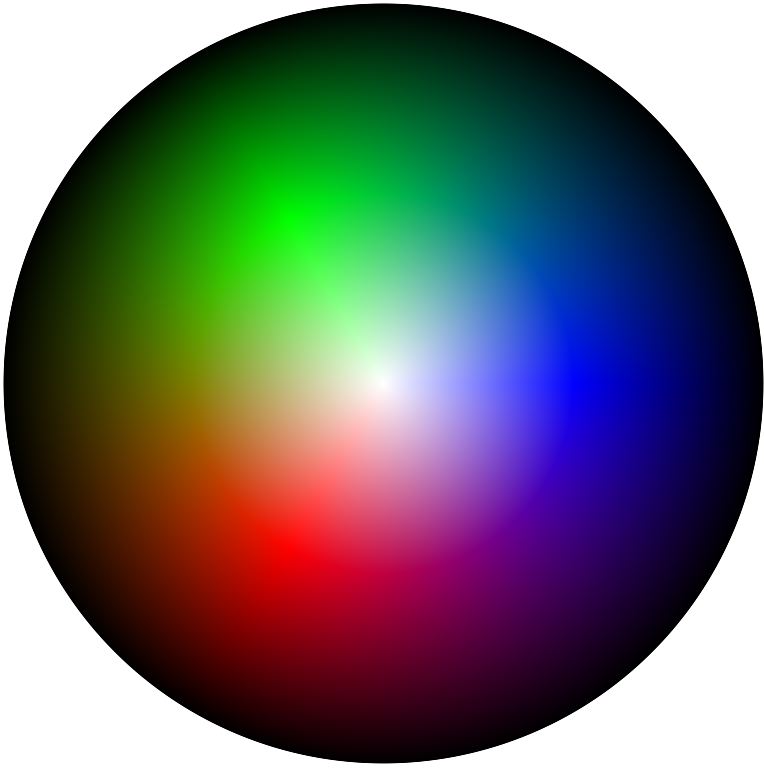
Write a Shadertoy shader that draws this background.

```glsl
#define DISC_CENTER vec2(0.00195, 0.0007)
#define DISC_RADIUS 0.4948
#define PURE_RADIUS 0.5
#define BACKDROP vec3(1.0)

const float TAU = 6.2831853;

// Linear blend of three primaries spaced a third of a turn apart
vec3 hueWheel(float turn) {
    vec3 primaryTurn = vec3(2.0, 1.0, 0.0) / 3.0;
    vec3 separation = abs(fract(turn - primaryTurn + 0.5) - 0.5);
    return max(1.0 - 3.0 * separation, 0.0);
}

void mainImage(out vec4 fragColor, in vec2 fragCoord) {
    // Centred coordinates, one unit per canvas height
    vec2 p = (fragCoord - 0.5 * iResolution.xy) / iResolution.y - DISC_CENTER;
    float dist = length(p);
    float radius = dist / DISC_RADIUS;
    float turn = dist > 0.0 ? atan(p.y, p.x) / TAU : 0.0;

    // White core to pure hue, then pure hue to black rim
    float saturation = clamp(radius / PURE_RADIUS, 0.0, 1.0);
    float brightness = clamp((1.0 - radius) / (1.0 - PURE_RADIUS), 0.0, 1.0);
    vec3 wheel = mix(vec3(1.0), hueWheel(turn), saturation) * brightness;

    // Smooth outer edge
    float pixel = 1.0 / iResolution.y;
    float outside = smoothstep(-0.5 * pixel, 0.5 * pixel, dist - DISC_RADIUS);
    fragColor = vec4(mix(wheel, BACKDROP, outside), 1.0);
}
```
